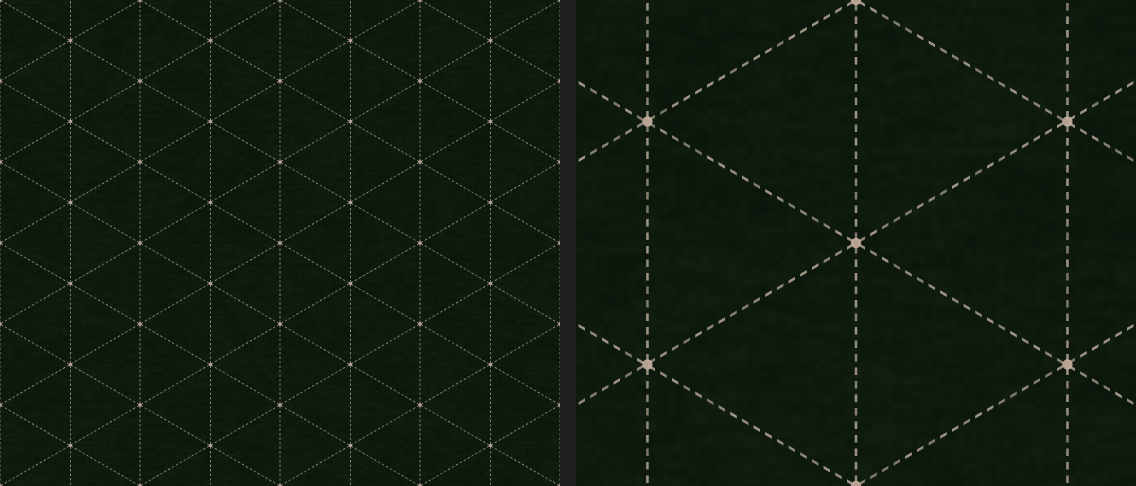
Left: the whole. Right: its middle third, enlarged.
This pattern is drawn by a WebGL 1 fragment shader. Its source:

```glsl
precision highp float;

uniform vec2 u_resolution;

const vec2 LATTICE = vec2(8.0, 6.0);   // columns across, triangle edges down
const float COS30 = 0.866;
const float STITCHES = 18.0;           // per triangle edge
const float THREAD_HALF = 0.0052;      // in triangle edges
const float STITCH_HALF = 0.0155;
const float KNOT_RADIUS = 0.021;
const vec3 CLOTH_DARK = vec3(0.040, 0.078, 0.041);
const vec3 CLOTH_LIGHT = vec3(0.071, 0.126, 0.070);
const vec3 THREAD = vec3(0.62, 0.58, 0.52);
const vec3 KNOT = vec3(0.78, 0.69, 0.63);

float hash(vec2 p) {
  vec3 q = fract(vec3(p.xyx) * 0.1031);
  q += dot(q, q.yzx + 33.33);
  return fract((q.x + q.y) * q.z);
}

// Value noise that wraps after the given number of cells
float wrapNoise(vec2 uv, vec2 cells) {
  vec2 p = uv * cells;
  vec2 i = floor(p);
  vec2 f = fract(p);
  f = f * f * (3.0 - 2.0 * f);
  vec2 a = mod(i, cells);
  vec2 b = mod(i + 1.0, cells);
  float low = mix(hash(a), hash(vec2(b.x, a.y)), f.x);
  float high = mix(hash(vec2(a.x, b.y)), hash(b), f.x);
  return mix(low, high, f.y);
}

// Share of a pixel covered by a band around zero
float coverage(float dist, float halfWidth, float pixel) {
  float c = clamp((halfWidth - abs(dist)) / pixel + 0.5, 0.0, 1.0);
  return min(c, 2.0 * halfWidth / pixel);
}

// Dashed thread; along is counted in triangle edges from a knot
float stitchedLine(float dist, float along, float lineId, float edges, float pixel) {
  float t = along * STITCHES;
  float stitchId = mod(floor(t), edges * STITCHES);
  float dash = coverage((fract(t) - 0.5) / STITCHES, STITCH_HALF, pixel);
  float wear = mix(0.75, 1.1, hash(vec2(stitchId, lineId)));
  return coverage(dist, THREAD_HALF, pixel) * dash * wear;
}

// Slanted thread; level is a whole number along each line
float slantedLine(float level, float x, float firstId, float pixel) {
  float row = floor(level + 0.5);
  float id = firstId + mod(row, LATTICE.y);
  return stitchedLine((level - row) * COS30, x, id, LATTICE.x, pixel);
}

vec3 cloth(vec2 uv) {
  float grain = wrapNoise(uv, vec2(256.0, 222.0));
  float streak = wrapNoise(uv, vec2(56.0, 190.0));
  float mottle = wrapNoise(uv, vec2(20.0, 17.0));
  return mix(CLOTH_DARK, CLOTH_LIGHT, 0.4 * grain + 0.4 * streak + 0.2 * mottle);
}

void main() {
  vec2 uv = gl_FragCoord.xy / u_resolution;
  vec2 p = uv * LATTICE;
  float pixel = LATTICE.y / u_resolution.y;

  // Upright threads: odd columns are raised by half an edge and sit slightly aside
  float column = floor(p.x + 0.5);
  float odd = mod(column, 2.0);
  float across = (p.x - column) * COS30 - 0.006 * odd;
  float along = p.y + 0.5 * odd;
  float thread = stitchedLine(across, along, mod(column, LATTICE.x), LATTICE.y, pixel);

  // Two families of slanted threads
  thread = max(thread, slantedLine(p.y - 0.5 * p.x, p.x, 20.0, pixel));
  thread = max(thread, slantedLine(p.y + 0.5 * p.x, p.x, 40.0, pixel));

  // Knots at the crossings
  float toKnot = length(vec2(across, fract(along + 0.5) - 0.5));
  float knot = coverage(toKnot, KNOT_RADIUS, pixel);

  vec3 color = mix(cloth(uv), THREAD, min(thread, 1.0));
  color = mix(color, KNOT, 0.9 * knot);
  gl_FragColor = vec4(color, 1.0);
}
```
